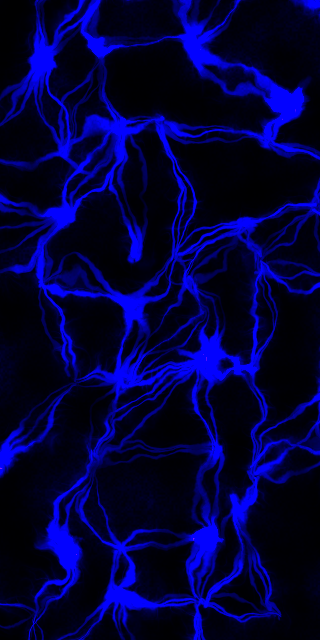
Reproduce this texture procedurally as a Shadertoy shader.

```glsl
// Glowing blue fibre web on black: jittered grid nodes are joined by bundles of
// bent strands that swell into clumps at the nodes, then warped, frayed with
// ridged noise and set in a faint speckled haze.

float hash(vec2 p) {
    vec3 q = fract(vec3(p.xyx) * 0.1031);
    q += dot(q, q.yzx + 33.33);
    return fract((q.x + q.y) * q.z);
}

vec2 hash2(vec2 p) {
    return vec2(hash(p), hash(p + 57.3));
}

float noise(vec2 p) {
    vec2 i = floor(p), f = fract(p);
    f = f * f * (3.0 - 2.0 * f);
    return mix(mix(hash(i), hash(i + vec2(1, 0)), f.x),
               mix(hash(i + vec2(0, 1)), hash(i + vec2(1, 1)), f.x), f.y);
}

float fbm(vec2 p) {
    float sum = 0.0, amp = 0.53;
    for (int i = 0; i < 4; i++) {
        sum += amp * noise(p);
        p = mat2(1.6, 1.2, -1.2, 1.6) * p + 7.1;
        amp *= 0.5;
    }
    return sum;
}

vec2 warp(vec2 p) {
    return vec2(fbm(p), fbm(p + 31.7)) - 0.5;
}

// Thin bright curves along the mid level of the noise
float ridge(vec2 p) {
    return pow(1.0 - abs(2.0 * noise(p) - 1.0), 6.0);
}

vec2 node(vec2 cell) {
    return cell + 0.5 + 0.8 * (hash2(cell + 3.0) - 0.5);
}

float nodeMass(vec2 cell) {
    float m = hash(cell + 91.0);
    return m * m;
}

// x: strand brightness, y: soft halo around the strands
vec2 fibreWeb(vec2 p, float fray, float pixel) {
    vec2 web = vec2(0);
    vec2 home = floor(p);
    for (int y = -2; y <= 1; y++)
    for (int x = -2; x <= 1; x++) {
        vec2 cell = home + vec2(x, y);
        for (int link = 0; link < 3; link++) {
            // Links run right, up and along the rising diagonal
            vec2 step2 = link == 0 ? vec2(1, 0) : link == 1 ? vec2(0, 1) : vec2(1);
            float chance = link == 0 ? 0.5 : link == 1 ? 0.75 : 0.38;
            if (hash(cell + 13.0 * float(link) + 5.0) > chance) continue;
            float massA = nodeMass(cell), massB = nodeMass(cell + step2);

            for (int k = 0; k < 3; k++) {
                vec2 seed = cell + 19.0 * float(link) + 71.0 * float(k) + 11.0;
                vec2 a = node(cell) + 0.14 * (hash2(seed) - 0.5);
                vec2 b = node(cell + step2) + 0.14 * (hash2(seed + 7.0) - 0.5);
                vec2 ab = b - a;
                float len = max(length(ab), 0.05);
                float t = clamp(dot(p - a, ab) / (len * len), 0.0, 1.0);
                vec2 side = vec2(-ab.y, ab.x) / len;
                float bend = 0.45 * (hash(seed + 23.0) - 0.5) * sin(3.1416 * t)
                           + 0.1 * (hash(seed + 29.0) - 0.5) * sin(6.2832 * t);
                float d = length(p - a - ab * t - side * bend);

                // Strands thicken and brighten towards heavy nodes
                float swell = massA * exp(-5.0 * t * len)
                            + massB * exp(-5.0 * (1.0 - t) * len);
                float width = 0.011 + 0.15 * swell;
                float light = mix(0.2, 0.95, hash(seed + 37.0));
                light = mix(light, 1.15, clamp(2.5 * swell, 0.0, 1.0));
                float edge = d + 2.2 * width * fray;
                float line = 1.0 - smoothstep(0.4 * width, 1.3 * width + pixel, edge);
                web.x = max(web.x, light * line);
                web.y = max(web.y, light * exp(-7.0 * d));
            }
        }
    }
    return web;
}

void mainImage(out vec4 fragColor, in vec2 fragCoord) {
    float scale = 4.2;
    float pixel = scale / iResolution.x;
    vec2 p = fragCoord * pixel;
    vec2 q = p + 0.6 * warp(p * 1.2) + 0.06 * warp(p * 6.0 + 4.0);

    // Main strands, fading in and out along their way
    vec2 web = fibreWeb(q, fbm(q * 6.0) - 0.5, pixel);
    float fade = smoothstep(0.15, 0.55, noise(p * 2.3 + 40.0));
    float strands = web.x * mix(0.35, 1.0, max(fade, smoothstep(0.8, 1.1, web.x)));

    // Fine curled fibres close to the strands
    float curls = max(ridge(q * 4.5 + 2.0), 0.8 * ridge(q * 8.0 + 60.0));
    curls *= web.y * web.y * (0.3 + 0.7 * fade);

    // Dim speckled haze
    float speckle = 0.5 + noise(p * 38.0);
    float cloud = fbm(p * 1.6 + 9.0);
    float haze = speckle * (0.22 * cloud * cloud * cloud
               + 0.3 * web.y * web.y * fbm(p * 5.0 + 15.0));

    float glow = 1.0 - (1.0 - min(strands, 1.0)) * (1.0 - 0.75 * min(curls, 1.0));
    float blue = min(glow + haze, 1.0);

    // Rare pink flecks in the brightest clumps
    float fleck = smoothstep(0.96, 1.0, noise(p * 24.0 + 80.0))
                * smoothstep(0.9, 1.0, strands);
    vec3 color = blue * vec3(0.012, 0.008, 1.0) + fleck * vec3(0.5, 0.1, 0.0);
    fragColor = vec4(color, 1.0);
}
```
